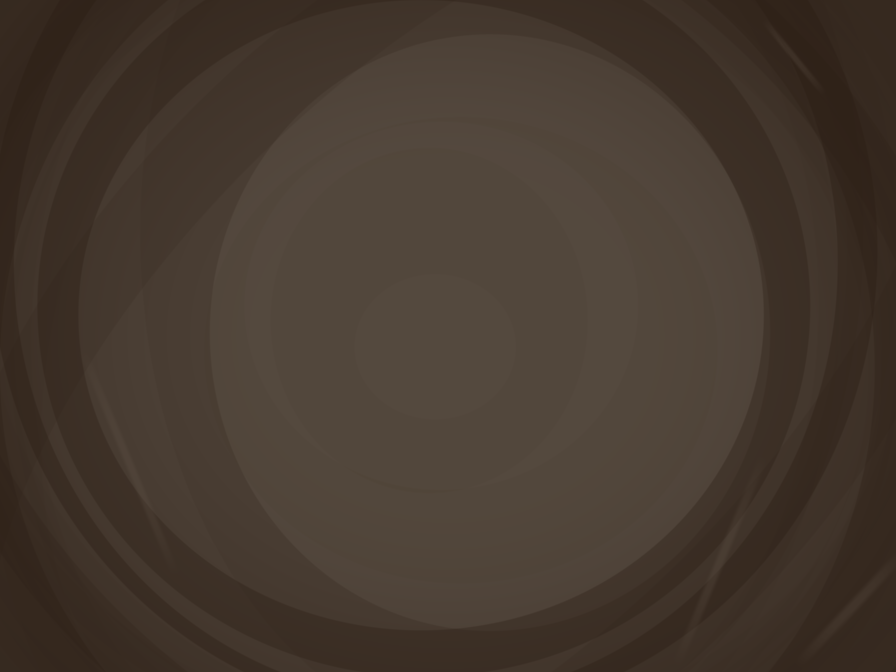
A Shadertoy shader for this background:

```glsl
// Dim brown backdrop of overlapping translucent rings around a pale oval.
// Each ring is the area between two ellipses, tinted over a soft vignette;
// hashed faint rings and tapered glints add detail near the rim.

const vec3 PALE  = vec3(0.330, 0.285, 0.245);
const vec3 WARM  = vec3(0.270, 0.230, 0.160);
const vec3 DARK  = vec3(0.160, 0.107, 0.070);
const vec3 GLINT = vec3(0.380, 0.330, 0.285);
const float VIGNETTE = 0.50;
const float OVAL_SHADE = 0.13;
const float FAINT_SHADE = 0.05;
const int FAINT_RINGS = 9;

float hash(float n) {
    return fract(sin(n * 127.1) * 43758.5453);
}

vec2 rotate(vec2 p, float angle) {
    float c = cos(angle), s = sin(angle);
    return vec2(c * p.x + s * p.y, c * p.y - s * p.x);
}

// Coverage of an ellipse: centre in xy, radii in zw.
float ellipse(vec2 p, vec4 shape, float tilt) {
    vec2 q = rotate(p - shape.xy, tilt);
    float k = length(q / shape.zw);
    float slope = length(q / (shape.zw * shape.zw)) / max(k, 0.001);
    float dist = (k - 1.0) / max(slope, 0.001);
    float soft = 1.0 / iResolution.y;
    return 1.0 - smoothstep(-soft, soft, dist);
}

// Area inside the outer ellipse and outside the inner one.
float band(vec2 p, vec4 inner, vec4 outer, float tilt) {
    return ellipse(p, outer, tilt) * (1.0 - ellipse(p, inner, tilt));
}

// Thin line from a to b that tapers at both ends.
float glint(vec2 p, vec2 a, vec2 b, float width) {
    vec2 d = b - a;
    float t = clamp(dot(p - a, d) / dot(d, d), 0.0, 1.0);
    float dist = length(p - a - d * t);
    float taper = 4.0 * t * (1.0 - t);
    return taper * (1.0 - smoothstep(0.2 * width, width, dist));
}

void mainImage(out vec4 fragColor, in vec2 fragCoord) {
    vec2 p = (fragCoord - 0.5 * iResolution.xy) / iResolution.y;

    // Vignette and the broad pale oval
    float rim = smoothstep(0.25, 0.85, length(p * vec2(0.95, 1.1)));
    vec3 color = mix(PALE, DARK, VIGNETTE * rim);
    vec4 oval = vec4(0.0625, 0.005, 0.417, 0.444);
    color = mix(color, DARK, OVAL_SHADE * (1.0 - ellipse(p, oval, 0.0)));

    // Warm, barely visible rings in the middle
    float warmRings = band(p, vec4(-0.010, 0.045, 0.293, 0.274),
                              vec4(0.019, -0.021, 0.382, 0.347), 0.0);
    warmRings += band(p, vec4(-0.019, -0.016, 0.120, 0.108),
                         vec4(-0.028, 0.023, 0.236, 0.257), 0.0);
    color = mix(color, WARM, 0.12 * warmRings);

    // Main dark rings, from the inside outward
    float leftRing = band(p, oval, vec4(0.080, 0.153, 0.538, 0.762), 0.0);
    float midRing = band(p, vec4(-0.040, 0.031, 0.510, 0.469),
                            vec4(-0.036, 0.045, 0.575, 0.552), 0.0);
    float wideRing = band(p, vec4(-0.033, 0.109, 0.613, 0.651),
                             vec4(-0.021, 0.127, 0.660, 0.694), 0.0);
    float outside = 1.0 - ellipse(p, vec4(-0.016, -0.047, 0.651, 0.694), 0.0);
    color = mix(color, DARK, 0.09 * leftRing);
    color = mix(color, DARK, 0.33 * midRing);
    color = mix(color, DARK, 0.36 * wideRing);
    color = mix(color, DARK, 0.28 * outside);

    // Two long rings crossing on the diagonals
    float rising = band(p, vec4(0.028, -0.038, 0.903, 0.434),
                           vec4(0.028, -0.038, 0.970, 0.555), 0.77);
    float falling = band(p, vec4(-0.016, -0.003, 0.840, 0.620),
                            vec4(-0.016, -0.003, 0.900, 0.700), -0.69);
    color = mix(color, DARK, 0.13 * rising);
    color = mix(color, DARK, 0.20 * falling);

    // Faint scattered rings near the rim
    for (int i = 0; i < FAINT_RINGS; i++) {
        float id = float(i) + 1.0;
        vec2 centre = 0.08 * (vec2(hash(id), hash(id + 20.0)) - 0.5);
        vec2 radii = vec2(0.54, 0.56) + 0.20 * vec2(hash(id + 40.0), hash(id + 60.0));
        float width = 0.03 + 0.06 * hash(id + 80.0);
        float tilt = 3.14159 * hash(id + 100.0);
        float ring = band(p, vec4(centre, radii), vec4(centre, radii + width), tilt);
        color = mix(color, DARK, FAINT_SHADE * ring);
    }

    // Pale glints where rings part
    float shine = glint(p, vec2(-0.545, -0.02), vec2(-0.405, -0.355), 0.009);
    shine += glint(p, vec2(0.47, 0.47), vec2(0.56, 0.36), 0.007);
    shine += glint(p, vec2(0.34, -0.49), vec2(0.47, -0.18), 0.010);
    shine += glint(p, vec2(0.52, -0.49), vec2(0.68, -0.32), 0.012);
    color = mix(color, GLINT, 0.28 * min(shine, 1.0));

    fragColor = vec4(color, 1.0);
}
```
